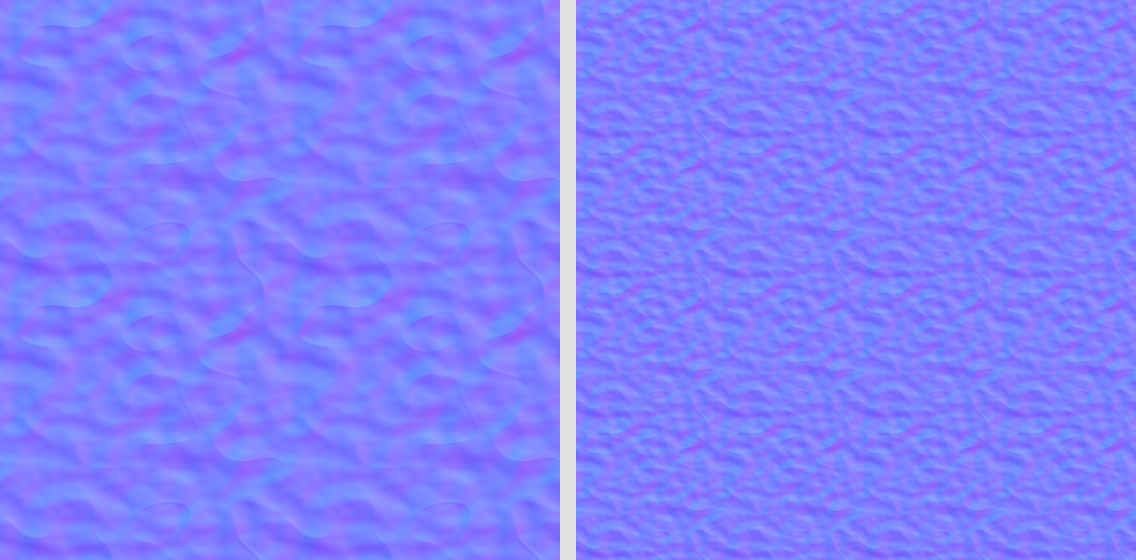
Left: one tile. Right: repeated 2 by 2.
Reproduce this texture map procedurally as a three.js fragment shader.

```glsl
// Tangent-space normal map of soft lumpy ground crossed by thin curved ridges, in repeating tiles.
#define REPEATS 2.0
#define RIDGE_CELLS vec2(3.0, 4.0)
#define RIDGE_HEIGHT 0.020
#define RIDGE_DETAIL 0.42
#define LUMP_CELLS vec2(10.0, 12.0)
#define LUMP_HEIGHT 0.0098
#define LUMP_DETAIL 0.2
#define SAMPLE_STEP 0.002

varying vec2 vUv;

// Unit gradient at a lattice corner, wrapped to the tile.
vec2 cornerGradient(vec2 corner, vec2 cells, float seed) {
  vec2 wrapped = floor(mod(corner + 0.5, cells));
  float random = fract(sin(dot(wrapped, vec2(127.1, 311.7)) + seed * 74.7) * 43758.55);
  float angle = 6.28318 * random;
  return vec2(cos(angle), sin(angle));
}

// Gradient noise that repeats over the unit square.
float wrappedNoise(vec2 tile, vec2 cells, float seed) {
  vec2 p = tile * cells;
  vec2 corner = floor(p);
  vec2 f = p - corner;
  vec2 fade = f * f * f * (f * (f * 6.0 - 15.0) + 10.0);
  vec2 right = vec2(1.0, 0.0);
  vec2 up = vec2(0.0, 1.0);
  float a = dot(cornerGradient(corner, cells, seed), f);
  float b = dot(cornerGradient(corner + right, cells, seed), f - right);
  float c = dot(cornerGradient(corner + up, cells, seed), f - up);
  float d = dot(cornerGradient(corner + 1.0, cells, seed), f - 1.0);
  return mix(mix(a, b, fade.x), mix(c, d, fade.x), fade.y);
}

// Two octaves; the offset keeps their lattice points apart.
float layeredNoise(vec2 tile, vec2 cells, float detail, float seed) {
  return wrappedNoise(tile, cells, seed)
       + detail * wrappedNoise(tile + vec2(0.07, 0.05), cells * 2.0 - 1.0, seed + 1.0);
}

float surfaceHeight(vec2 tile) {
  // Sharp crests along the zero contours of the broad noise
  float ridge = -abs(layeredNoise(tile + 0.13, RIDGE_CELLS, RIDGE_DETAIL, 5.0));

  // Small rounded lumps
  float lumps = layeredNoise(tile, LUMP_CELLS, LUMP_DETAIL, 23.0);

  return RIDGE_HEIGHT * ridge + LUMP_HEIGHT * lumps;
}

void main() {
  vec2 tile = vUv * REPEATS;

  // Central differences also soften the crest lines
  vec2 dx = vec2(SAMPLE_STEP, 0.0);
  vec2 dy = vec2(0.0, SAMPLE_STEP);
  vec2 slope = vec2(surfaceHeight(tile + dx) - surfaceHeight(tile - dx),
                    surfaceHeight(tile + dy) - surfaceHeight(tile - dy)) / (2.0 * SAMPLE_STEP);

  // Pack the unit normal into colour
  vec3 normal = normalize(vec3(-slope, 1.0));
  gl_FragColor = vec4(normal * 0.5 + 0.5, 1.0);
}
```
